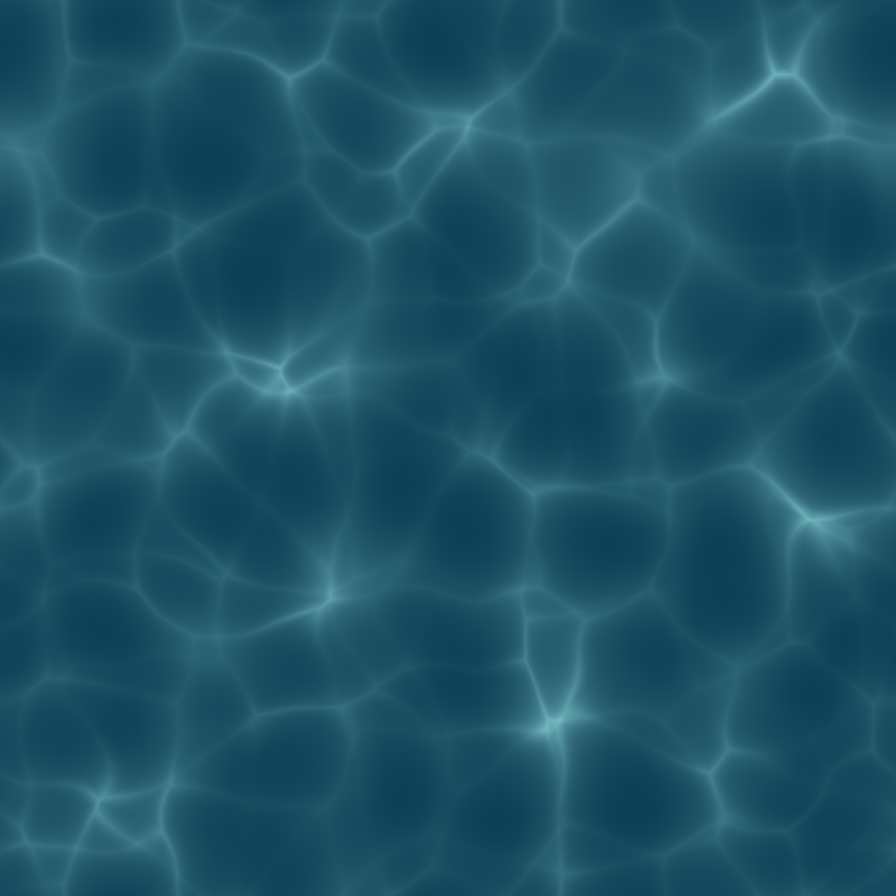
Write a Shadertoy shader that draws this texture.

```glsl
vec2 hash2(vec2 p)
{
    vec3 h = fract(p.xyx * vec3(0.1031, 0.1030, 0.0973));
    h += dot(h, h.yzx + 33.33);
    return fract((h.xx + h.yz) * h.zy);
}

// Whole lattice coordinates wrapped to the period, safe from rounding
vec2 wrapCell(vec2 cell, float period)
{
    return floor(mod(cell + 0.5, period));
}

// Gradient at a lattice corner
float corner(vec2 cell, vec2 offset, vec2 f, float period, float seed)
{
    float angle = 6.28318 * hash2(wrapCell(cell + offset, period) + seed).x;
    return dot(vec2(cos(angle), sin(angle)), f - offset);
}

// Tiling gradient noise
float gradientNoise(vec2 uv, float period, float seed)
{
    vec2 p = uv * period;
    vec2 cell = floor(p);
    vec2 f = p - cell;
    vec2 s = f * f * f * (f * (f * 6.0 - 15.0) + 10.0);
    float low = mix(corner(cell, vec2(0, 0), f, period, seed),
                    corner(cell, vec2(1, 0), f, period, seed), s.x);
    float high = mix(corner(cell, vec2(0, 1), f, period, seed),
                     corner(cell, vec2(1, 1), f, period, seed), s.x);
    return mix(low, high, s.y);
}

vec2 warp(vec2 uv, float seed)
{
    vec2 broad = vec2(gradientNoise(uv, 5.0, seed), gradientNoise(uv, 5.0, seed + 31.0));
    vec2 fine = vec2(gradientNoise(uv, 10.0, seed + 57.0), gradientNoise(uv, 10.0, seed + 83.0));
    return uv + 0.055 * broad + 0.024 * fine;
}

// Distances to the nearest and second nearest tiling cell points
vec2 cellDistances(vec2 uv, float period, float seed)
{
    vec2 p = uv * period;
    vec2 cell = floor(p);
    vec2 nearest = vec2(9.0);
    for (int y = -2; y <= 2; y++)
    for (int x = -2; x <= 2; x++)
    {
        vec2 neighbour = cell + vec2(x, y);
        vec2 point = neighbour + hash2(wrapCell(neighbour, period) + seed);
        float d = distance(p, point);
        nearest = vec2(min(nearest.x, d), min(max(nearest.x, d), nearest.y));
    }
    return nearest;
}

// Soft bowls of shade, rimmed by light that gathers at the junctions
float causticLayer(vec2 uv, float period, float seed)
{
    vec2 d = cellDistances(warp(uv, seed), period, seed + 11.0);
    float gap = d.y - d.x;
    float rim = exp(-9.0 * (sqrt(gap * gap + 0.0006) - 0.0245));
    float fade = mix(0.08, 1.0, smoothstep(-0.35, 0.35, gradientNoise(uv, 6.0, seed + 101.0)));
    return 0.25 * d.x * d.x + 0.48 * pow(d.x, 4.0) * rim * fade;
}

void mainImage(out vec4 fragColor, in vec2 fragCoord)
{
    // The shift lays the tile edges across calm water
    vec2 uv = fragCoord / iResolution.xy + vec2(0.642, 0.531);
    float light = 0.6 * causticLayer(uv, 7.0, 3.0) + 0.4 * causticLayer(uv, 8.0, 205.0);

    // Deep teal lifted towards pale aqua
    vec3 deepWater = vec3(0.051, 0.247, 0.331);
    vec3 color = deepWater + light * vec3(1.0, 1.19, 1.07);
    fragColor = vec4(color, 1.0);
}
```
